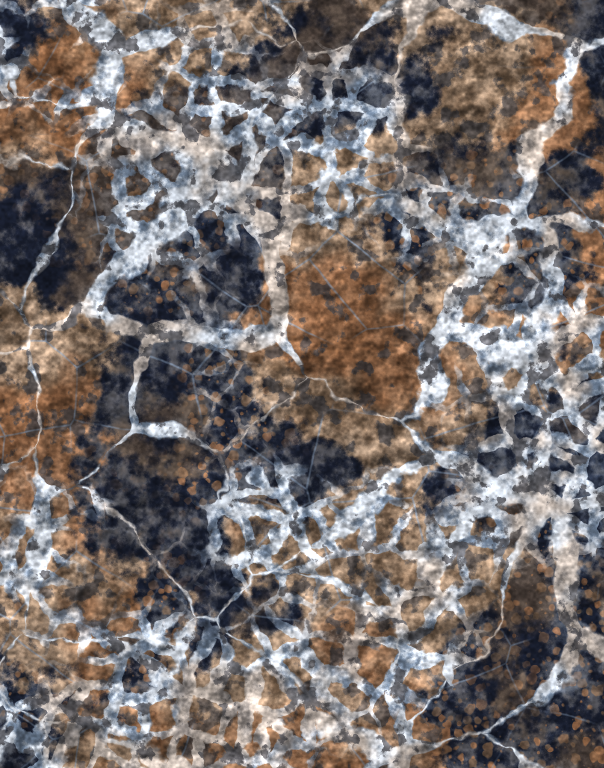
Reproduce this texture procedurally as a Shadertoy shader.

```glsl
// Weathered breccia: dark speckled rock plates split by chalky blue-white veins,
// with lacework fractures and a rough tan crust. Warped Voronoi borders give
// the veins; layered value noise gives the crust, mineral tints and grain.
#define NAVY vec3(0.10, 0.12, 0.18)
#define CHARCOAL vec3(0.28, 0.28, 0.30)
#define UMBER vec3(0.45, 0.36, 0.28)
#define TAN vec3(0.67, 0.57, 0.48)
#define SLATE vec3(0.46, 0.53, 0.62)
#define CHALK vec3(0.80, 0.83, 0.87)
#define PLATE_SCALE 5.5
#define LACE_SCALE 21.0
#define SPECK_SCALE 85.0
#define VEIN_WIDTH 0.014
#define CRUST_LEVEL 0.56
#define GRAIN 0.75

vec2 hash22(vec2 p) {
    vec3 h = fract(vec3(p.xyx) * vec3(0.1031, 0.1030, 0.0973));
    h += dot(h, h.yzx + 33.33);
    return fract((h.xx + h.yz) * h.zy);
}

float noise(vec2 p) {
    vec2 i = floor(p), f = fract(p);
    f = f * f * (3.0 - 2.0 * f);
    float low = mix(hash22(i).x, hash22(i + vec2(1, 0)).x, f.x);
    float high = mix(hash22(i + vec2(0, 1)).x, hash22(i + vec2(1, 1)).x, f.x);
    return mix(low, high, f.y);
}

float fbm(vec2 p) {
    float sum = 0.0, amp = 0.5;
    for (int i = 0; i < 5; i++) {
        sum += amp * noise(p);
        p = mat2(1.6, 1.2, -1.2, 1.6) * p + 17.3;
        amp *= 0.5;
    }
    return sum / 0.97;
}

// Distance to the nearest Voronoi border (x) and a random cell id (y).
vec2 cracks(vec2 p) {
    vec2 cell = floor(p), f = fract(p), nearCell = vec2(0), nearest = vec2(0);
    float best = 9.0, border = 9.0;
    for (int y = -1; y <= 1; y++)
    for (int x = -1; x <= 1; x++) {
        vec2 g = vec2(x, y), r = g + hash22(cell + g) - f;
        if (dot(r, r) < best) { best = dot(r, r); nearest = r; nearCell = g; }
    }
    for (int y = -2; y <= 2; y++)
    for (int x = -2; x <= 2; x++) {
        vec2 g = nearCell + vec2(x, y), r = g + hash22(cell + g) - f;
        vec2 gap = r - nearest;
        if (dot(gap, gap) > 1e-4) border = min(border, dot(0.5 * (r + nearest), normalize(gap)));
    }
    return vec2(border, hash22(cell + nearCell + 7.0).y);
}

// Scattered round grains: coverage (x) and a random tone (y).
vec2 specks(vec2 p) {
    vec2 cell = floor(p), result = vec2(0);
    for (int y = -1; y <= 1; y++)
    for (int x = -1; x <= 1; x++) {
        vec2 g = cell + vec2(x, y), rnd = hash22(g + 41.0);
        float radius = 0.62 * rnd.x * rnd.x;
        float d = length(p - g - hash22(g)) + 0.3 * (noise(p * 2.5) - 0.5);
        float cover = 1.0 - smoothstep(radius - 0.12, radius + 0.12, d);
        if (cover > result.x) result = vec2(cover, rnd.y);
    }
    return result;
}

float relief(vec2 p) {
    return fbm(p * 13.0) + 0.5 * abs(fbm(p * vec2(15.0, 26.0) + 9.0) - 0.5);
}

void mainImage(out vec4 fragColor, in vec2 fragCoord) {
    vec2 p = fragCoord / iResolution.y;
    float soft = max(0.0015, 1.0 / iResolution.y);

    // Broad and fine distortion make the fractures ragged
    vec2 broad = vec2(fbm(p * 5.0 + 3.0), fbm(p * 5.0 + 31.0)) - 0.5;
    vec2 fine = vec2(fbm(p * 38.0), fbm(p * 38.0 + 50.0)) - 0.5;
    vec2 q = p + 0.16 * broad + 0.016 * fine;
    float tint = fbm(p * 7.0 + 60.0);
    float grit = fbm(p * 75.0 + 5.0);
    float dust = noise(p * 260.0);

    // Dark plates with brown stains and rusty grains
    vec2 plate = cracks(q * PLATE_SCALE + 2.0);
    float edge = plate.x / PLATE_SCALE;
    vec3 col = mix(NAVY, CHARCOAL, smoothstep(0.35, 0.75, grit + 0.5 * (tint - 0.5) + 0.2 * (plate.y - 0.5)));
    float stain = smoothstep(0.48, 0.66, fbm(p * 9.0 + 80.0) + 0.25 * (grit - 0.5));
    col = mix(col, UMBER * 0.8, 0.65 * stain);
    vec2 speck = specks(p * SPECK_SCALE);
    float speckZone = smoothstep(0.36, 0.58, fbm(p * 6.0 + 20.0));
    col = mix(col, mix(UMBER, TAN * vec3(0.95, 0.75, 0.58), speck.y), 0.8 * speck.x * speckZone);

    // Tan crust: a level seam, a rising ridge and stray patches
    float seam = exp(-pow((p.y - 0.58 - 0.25 * broad.x) / 0.07, 2.0));
    float ridge = exp(-pow((p.x - 0.40 - 0.7 * p.y) / 0.08, 2.0)) * (1.0 - smoothstep(0.2, 0.34, p.y));
    float crustField = fbm(p * 4.5 + 12.0) + 0.13 * seam + 0.17 * ridge + 0.07 * exp(-edge * 45.0);
    float crust = smoothstep(-0.025, 0.035, crustField - CRUST_LEVEL + 0.12 * (grit - 0.5));
    vec3 crustCol = mix(UMBER, TAN, smoothstep(0.3, 0.68, 0.5 * (grit + fbm(p * 17.0))));
    crustCol = mix(crustCol, UMBER * vec3(1.15, 0.88, 0.66), 0.6 * smoothstep(0.5, 0.65, tint));
    crustCol = mix(crustCol, CHARCOAL * 0.8, 0.75 * smoothstep(0.57, 0.68, fbm(p * 48.0 + 90.0)));
    col = mix(col, crustCol, 0.92 * crust);

    // Main veins swell and pinch along the plate borders
    float swell = smoothstep(0.36, 0.68, fbm(p * 6.5 + 44.0));
    float width = VEIN_WIDTH * (0.08 + 1.25 * swell);
    float ragged = edge + 0.009 * (grit - 0.5);
    float vein = 1.0 - smoothstep(width - soft, width + 2.0 * soft, ragged);
    float halo = exp(-max(edge - width, 0.0) * 85.0) * swell;

    // Lacework fills fractured zones; hairlines cross the plates
    vec2 laceAt = p + 0.045 * broad + 0.024 * fine;
    float lace = cracks(laceAt * LACE_SCALE).x / LACE_SCALE;
    float zoneField = fbm(p * 4.0 + 70.0) + 0.16 * exp(-18.0 * dot(p - vec2(0.72, 0.36), p - vec2(0.72, 0.36)));
    zoneField += 0.10 * exp(-35.0 * dot(p - vec2(0.38, 0.38), p - vec2(0.38, 0.38)));
    float zone = smoothstep(0.50, 0.66, zoneField + 0.06 * exp(-edge * 40.0));
    float laceWidth = 0.0085 * zone * (0.35 + 1.3 * fbm(p * 24.0 + 8.0));
    float net = zone * (1.0 - smoothstep(laceWidth - soft, laceWidth + soft, lace + 0.005 * (grit - 0.5)));
    float hairEdge = cracks((p + 0.025 * broad) * 9.0 + 15.0).x / 9.0;
    float hair = (1.0 - smoothstep(0.0, 0.0024, hairEdge)) * smoothstep(0.44, 0.60, fbm(p * 8.0 + 33.0));

    // Chalk shows blue rims, warm dirt and small dark pits
    float core = smoothstep(0.30, 0.65, grit + 0.25 * (1.0 - edge / (width + 0.003)) * vein);
    vec3 chalk = mix(SLATE, CHALK, core);
    chalk = mix(chalk, TAN * 1.1, 0.55 * smoothstep(0.48, 0.65, fbm(p * 11.0 + 25.0)));
    chalk = mix(chalk, CHARCOAL, 0.8 * smoothstep(0.59, 0.68, fbm(p * 52.0 + 66.0)));
    col = mix(col, mix(SLATE, TAN, crust), 0.42 * max(halo, 0.5 * zone) * smoothstep(0.3, 0.6, grit));
    col = mix(col, SLATE, 0.55 * hair);
    col = mix(col, chalk, 0.95 * max(vein, net));

    // Light from the upper left, then mineral grain
    float slope = relief(p) - relief(p + vec2(-0.003, 0.004));
    col *= 1.0 + clamp(slope * (2.0 + 2.0 * crust), -0.45, 0.4);
    col *= 1.0 + GRAIN * (0.9 * (grit - 0.5) + 0.45 * (dust - 0.5));
    fragColor = vec4(clamp(col, 0.0, 1.0), 1.0);
}
```
